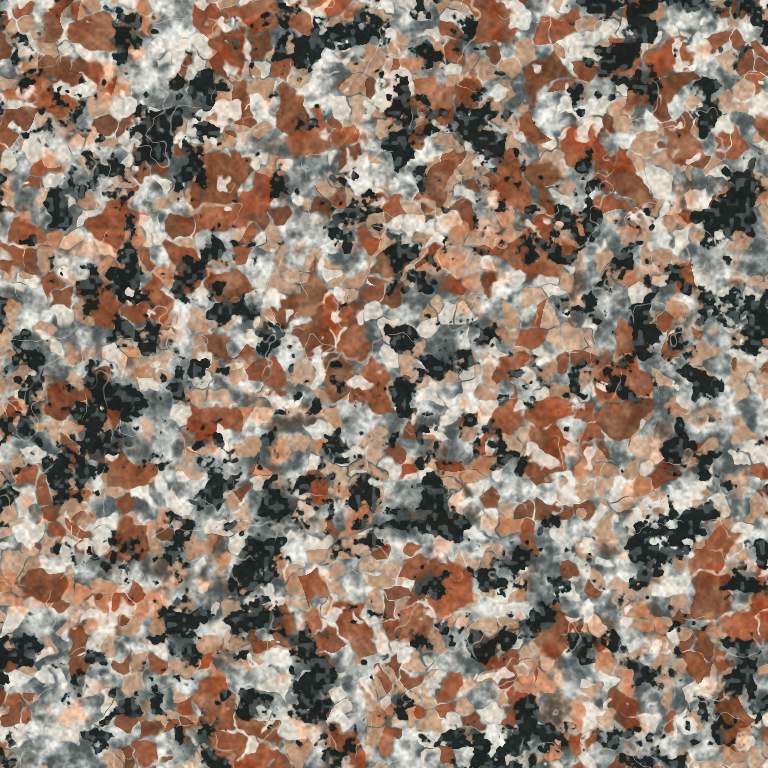
Reproduce this texture procedurally as a Shadertoy shader.

```glsl
#define FINE_SCALE 40.0
#define COARSE_SCALE 19.0
#define MICA_SCALE 25.0
#define MICA_LEVEL 0.645
#define COARSE_SHARE 0.24
#define WARP 0.022
#define CREAM vec3(0.89, 0.86, 0.80)
#define TAN vec3(0.71, 0.55, 0.43)
#define BROWN vec3(0.43, 0.27, 0.18)
#define RUST vec3(0.61, 0.34, 0.22)
#define MICA vec3(0.10, 0.125, 0.12)

float hash(vec2 p) {
    vec3 q = fract(p.xyx * vec3(0.1031, 0.1030, 0.0973));
    q += dot(q, q.yzx + 33.33);
    return fract((q.x + q.y) * q.z);
}

float noise(vec2 p) {
    vec2 i = floor(p), f = fract(p);
    f = f * f * (3.0 - 2.0 * f);
    return mix(mix(hash(i), hash(i + vec2(1, 0)), f.x),
               mix(hash(i + vec2(0, 1)), hash(i + vec2(1, 1)), f.x), f.y);
}

float fbm(vec2 p) {
    float sum = 0.0, amp = 0.5;
    for (int i = 0; i < 3; i++) {
        sum += amp * noise(p + 50.0);
        p = mat2(1.6, 1.2, -1.2, 1.6) * p + 17.3;
        amp *= 0.5;
    }
    return sum / 0.875;
}

// Irregular crystals: xy = cell id, z = distance from the border
vec3 crystals(vec2 p) {
    vec2 cell = floor(p), id = cell;
    float nearest = 9.0, second = 9.0;
    for (int y = -1; y <= 1; y++)
    for (int x = -1; x <= 1; x++) {
        vec2 c = cell + vec2(x, y);
        vec2 r = c + 0.1 + 0.8 * vec2(hash(c + 3.7), hash(c + 91.2)) - p;
        float angle = 6.2832 * hash(c + 41.5);
        r = mat2(cos(angle), sin(angle), -sin(angle), cos(angle)) * r;
        float d = length(r * vec2(0.8, 1.25)) * mix(0.75, 1.3, hash(c + 63.1));
        if (d < nearest) {
            second = nearest;
            nearest = d;
            id = c;
        } else {
            second = min(second, d);
        }
    }
    return vec3(id, second - nearest);
}

void mainImage(out vec4 fragColor, in vec2 fragCoord) {
    vec2 uv = fragCoord / iResolution.y;
    vec2 warped = uv + WARP * (vec2(fbm(uv * 45.0), fbm(uv * 45.0 + 80.0)) - 0.5);
    float speckle = fbm(uv * 95.0 + 7.0);
    float grit = noise(uv * 230.0) - 0.5;
    float cluster = fbm(uv * 9.0 + 31.0) - 0.5;

    // Mottled grey quartz
    float mottle = 0.6 * fbm(uv * 38.0 + 12.0) + 0.4 * speckle;
    vec3 quartz = mix(vec3(0.33, 0.36, 0.355), vec3(0.88, 0.88, 0.85),
                      smoothstep(0.28, 0.72, mottle));
    vec3 color = quartz;

    // Small cream, tan and brown grains
    vec3 fine = crystals(warped * FINE_SCALE);
    float kind = hash(fine.xy + 5.0) + 0.6 * cluster;
    float tint = hash(fine.xy + 22.0);
    vec3 mineral = mix(quartz, CREAM, smoothstep(0.37, 0.39, kind));
    mineral = mix(mineral, mix(TAN, vec3(0.80, 0.67, 0.56), tint), step(0.55, kind));
    mineral = mix(mineral, mix(BROWN, RUST, tint), step(0.85, kind));
    mineral *= 0.88 + 0.24 * speckle;
    color = mix(color, mineral, 0.9 * smoothstep(0.0, 0.16, fine.z));

    // Large brown feldspar with cleavage streaks
    vec3 coarse = crystals(warped * COARSE_SCALE + 130.0);
    float angle = 6.2832 * hash(coarse.xy + 14.0);
    vec2 axis = vec2(cos(angle), sin(angle));
    vec2 along = vec2(dot(uv, axis) * 35.0, dot(uv, vec2(-axis.y, axis.x)) * 150.0);
    float streak = noise(along + 60.0);
    vec3 feldspar = mix(BROWN, RUST, hash(coarse.xy + 8.0));
    feldspar = mix(feldspar, TAN, 0.5 * smoothstep(0.5, 0.75, fbm(uv * 30.0 + 55.0)));
    feldspar *= 0.72 + 0.28 * streak + 0.3 * speckle;
    float present = step(hash(coarse.xy + 2.0) + 0.0 - 0.7 * cluster, COARSE_SHARE);
    color = mix(color, feldspar, 0.92 * present * smoothstep(0.02, 0.14, coarse.z));

    // Rusty stains
    float stain = smoothstep(0.58, 0.74, fbm(uv * 28.0 + 140.0));
    color = mix(color, color * vec3(1.08, 0.78, 0.62), 0.6 * stain);

    // Ragged black mica with a grey fringe
    float mica = fbm(warped * MICA_SCALE + 200.0) + 0.5 * (speckle - 0.5) - 0.15 * cluster;
    float fringe = smoothstep(MICA_LEVEL - 0.11, MICA_LEVEL, mica);
    color = mix(color, color * vec3(0.66, 0.70, 0.71), 0.6 * fringe);
    float flake = smoothstep(MICA_LEVEL - 0.025, MICA_LEVEL + 0.035, mica);
    float glint = smoothstep(0.55, 0.8, noise(uv * 150.0 + 9.0));
    color = mix(color, mix(MICA, vec3(0.38, 0.42, 0.42), 0.6 * glint), 0.94 * flake);

    // Fine pale cracks
    float crack = 1.0 - smoothstep(0.0, 0.022, abs(fbm(uv * 24.0 + 310.0) - 0.5));
    crack *= smoothstep(0.5, 0.7, noise(uv * 32.0 + 70.0));
    color = mix(color, vec3(0.85, 0.82, 0.77), 0.5 * crack);

    // Bright chips and surface grit
    float chip = smoothstep(0.69, 0.76, fbm(warped * 34.0 + 410.0));
    color = mix(color, vec3(0.94, 0.93, 0.89), 0.8 * chip * (1.0 - flake));
    color *= 1.0 + 0.22 * grit;
    fragColor = vec4(clamp(color, 0.0, 1.0), 1.0);
}
```
